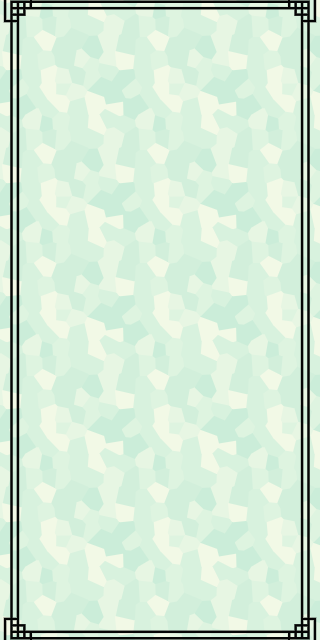
A WebGL 2 fragment shader for this background:

```glsl
#version 300 es
precision highp float;

uniform vec2 u_resolution;
out vec4 fragColor;

const float CELLS = 7.0;        // facets along one repeat
const float TILE_SIZE = 90.4;   // the canvas is 256 units wide

vec3 hash3(vec2 p) {
    vec3 q = fract(p.xyx * vec3(0.1031, 0.1030, 0.0973) + 0.37);
    q += dot(q, q.yxz + 33.33);
    return fract((q.xxy + q.yzz) * q.zyx);
}

// Pastel shade in six flat steps, from mint to cream
vec3 facetColor(float h) {
    float level = floor(h * 6.0) / 5.0;
    vec3 mint = vec3(0.797, 0.930, 0.850);
    vec3 pale = vec3(0.885, 0.960, 0.885);
    vec3 cream = vec3(0.950, 0.975, 0.902);
    return level < 0.7 ? mix(mint, pale, level / 0.7)
                       : mix(pale, cream, (level - 0.7) / 0.3);
}

// Repeating Voronoi mosaic with smoothed borders
vec3 mosaic(vec2 p, float pixel) {
    float scale = CELLS / TILE_SIZE;
    p *= scale;
    vec2 base = floor(p);
    float d1 = 1e3, d2 = 1e3, h1 = 0.0, h2 = 0.0;
    vec2 site1 = vec2(0.0), site2 = vec2(1.0);
    for (int j = -2; j <= 2; j++) {
        for (int i = -2; i <= 2; i++) {
            vec2 cell = base + vec2(i, j);
            vec3 h = hash3(mod(cell, CELLS) + 3.0);
            vec2 site = cell + 0.5 + 0.75 * (h.xy - 0.5) - p;
            float d = dot(site, site);
            if (d < d1) {
                d2 = d1; h2 = h1; site2 = site1;
                d1 = d; h1 = h.z; site1 = site;
            } else if (d < d2) {
                d2 = d; h2 = h.z; site2 = site;
            }
        }
    }
    float border = (d2 - d1) / (2.0 * length(site2 - site1));
    float blend = 0.5 - 0.5 * clamp(2.0 * border / (pixel * scale), 0.0, 1.0);
    return mix(facetColor(h1), facetColor(h2), blend);
}

// Distance to an upright line x = at, running from y = lo to y = hi
float bar(vec2 p, float at, float lo, float hi) {
    return max(abs(p.x - at), max(lo - p.y, p.y - hi));
}

// Lines of one corner in steps of the line spacing; swapping x and y
// gives the other half of the diagonal symmetry
float halfFrame(vec2 g) {
    float d = bar(g, 0.0, 0.0, 1e3);          // outer rail
    d = min(d, bar(g, 1.0, 0.0, 1e3));        // inner rail
    d = min(d, bar(g, 2.0, 0.0, 2.0));        // small square
    d = min(d, bar(g, -1.0, -1.0, 3.0));      // outer bracket
    return min(d, bar(g, 3.0, -1.0, 1.0));    // bracket end
}

void main() {
    float pixel = 256.0 / u_resolution.x;
    vec2 p = gl_FragCoord.xy * pixel;
    vec2 size = u_resolution * pixel;

    vec3 color = mosaic(p + vec2(8.0, 20.0), pixel);

    // Double frame, mirrored into all four corners
    float spacing = 5.15;
    vec2 g = (min(p, size - p) - vec2(9.2, 1.4)) / spacing;
    float d = min(halfFrame(g), halfFrame(g.yx)) * spacing;
    float ink = clamp((1.0 - d) / pixel + 0.5, 0.0, 1.0);
    color = mix(color, vec3(0.015), ink);

    fragColor = vec4(color, 1.0);
}
```
